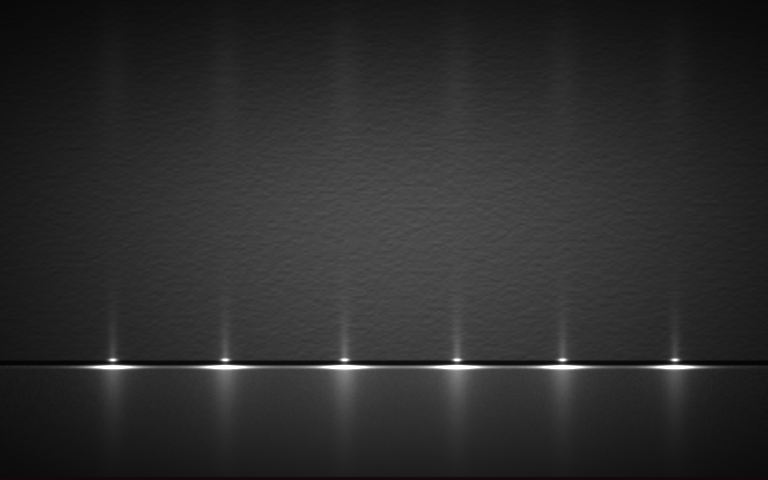
This background is drawn by a WebGL 1 fragment shader. Its source:

```glsl
precision highp float;

uniform vec2 u_resolution;

#define LAMP_COUNT 6
#define FIRST_LAMP 0.147
#define LAMP_SPACING 0.1464
#define MIDDLE_SHIFT 0.009
#define LAMP_Y 0.250
#define FLOOR_Y 0.2395
#define STREAK_Y 0.2350
#define WALL_LIGHT 0.285
#define FLOOR_LIGHT 0.255
#define WALL_RELIEF 0.075
#define FLOOR_GRAIN 0.025

float hash(vec2 p) {
    p = fract(p * vec2(0.1031, 0.1137));
    p += dot(p, p.yx + 33.33);
    return fract((p.x + p.y) * p.x * 17.0);
}

float noise(vec2 p) {
    vec2 cell = floor(p);
    vec2 f = fract(p);
    f = f * f * (3.0 - 2.0 * f);
    float low = mix(hash(cell), hash(cell + vec2(1.0, 0.0)), f.x);
    float high = mix(hash(cell + vec2(0.0, 1.0)), hash(cell + 1.0), f.x);
    return mix(low, high, f.y);
}

float bell(float d, float width) {
    d /= width;
    return exp(-d * d);
}

// Uneven plaster height, stretched sideways
float plaster(vec2 p) {
    return 0.6 * noise(p * vec2(65.0, 120.0)) + 0.4 * noise(p * vec2(130.0, 210.0) + 40.0);
}

float wallShade(vec2 uv, vec2 p) {
    float height = uv.y > 0.53 ? 0.42 : 0.60;
    float shade = WALL_LIGHT * bell(uv.x - 0.52, 0.50) * bell(uv.y - 0.53, height);
    float relief = plaster(p) - plaster(p + vec2(0.001, -0.004));
    return shade * (1.0 + relief * WALL_RELIEF / WALL_LIGHT) + 0.006;
}

float floorShade(vec2 uv, vec2 p) {
    float depth = clamp((FLOOR_Y - uv.y) / FLOOR_Y, 0.0, 1.0);
    float shade = FLOOR_LIGHT * bell(uv.x - 0.51, 0.52) * mix(1.0, 0.42, depth);
    return shade + FLOOR_GRAIN * (noise(p * 280.0) - 0.5) * (1.0 - depth);
}

void main() {
    vec2 uv = gl_FragCoord.xy / u_resolution;
    vec2 p = gl_FragCoord.xy / u_resolution.y;
    float pixel = 1.0 / u_resolution.y;
    float onWall = smoothstep(FLOOR_Y - pixel, FLOOR_Y + pixel, uv.y);
    float shade = mix(floorShade(uv, p), wallShade(uv, p), onWall);

    // Dark gap at the foot of the wall and pale edge of the floor
    float gap = smoothstep(0.237, 0.241, uv.y) * (1.0 - smoothstep(0.246, 0.252, uv.y));
    shade *= 1.0 - 0.78 * gap;
    shade += 0.16 * bell(uv.y - STREAK_Y, 0.0035) * bell(uv.x - 0.5, 0.40);

    float above = max(uv.y - LAMP_Y, 0.0);
    float below = max(STREAK_Y - uv.y, 0.0);
    for (int i = 0; i < LAMP_COUNT; i++) {
        float n = float(i);
        float x = FIRST_LAMP + LAMP_SPACING * n + MIDDLE_SHIFT * step(abs(n - 2.5), 1.0);
        float dx = uv.x - x;
        float power = mix(0.75, 1.0, bell(x - 0.5, 0.28));

        // Narrow upward beam and its faint return near the ceiling
        float beam = 0.17 * bell(dx, 0.0045 + 0.03 * above) * exp(-above * 17.0);
        beam += 0.07 * bell(dx, 0.016) * exp(-above * 28.0);
        beam += 0.028 * bell(dx, 0.019) * bell(uv.y - 0.84, 0.13);
        shade += power * beam * onWall;

        // Soft reflection fading down the floor
        float pool = 0.22 * bell(dx, 0.014) * exp(-below * 15.0);
        pool += 0.10 * bell(dx, 0.038) * exp(-below * 18.0);
        shade += power * pool * (1.0 - onWall);

        // Bright lamp lens and wide glint on the floor edge
        shade += 0.85 * bell(dx, 0.0055) * bell(uv.y - LAMP_Y, 0.0032);
        shade += 0.95 * bell(dx, 0.024) * bell(uv.y - STREAK_Y, 0.0042);
        shade += 0.42 * bell(dx, 0.046) * bell(uv.y - STREAK_Y, 0.0028);
    }

    // Dark lower border with a slight plum tint
    float border = 1.0 - smoothstep(0.004, 0.004 + 2.0 * pixel, uv.y);
    vec3 color = mix(vec3(shade), vec3(0.07, 0.03, 0.05), border);
    gl_FragColor = vec4(clamp(color, 0.0, 1.0), 1.0);
}
```
